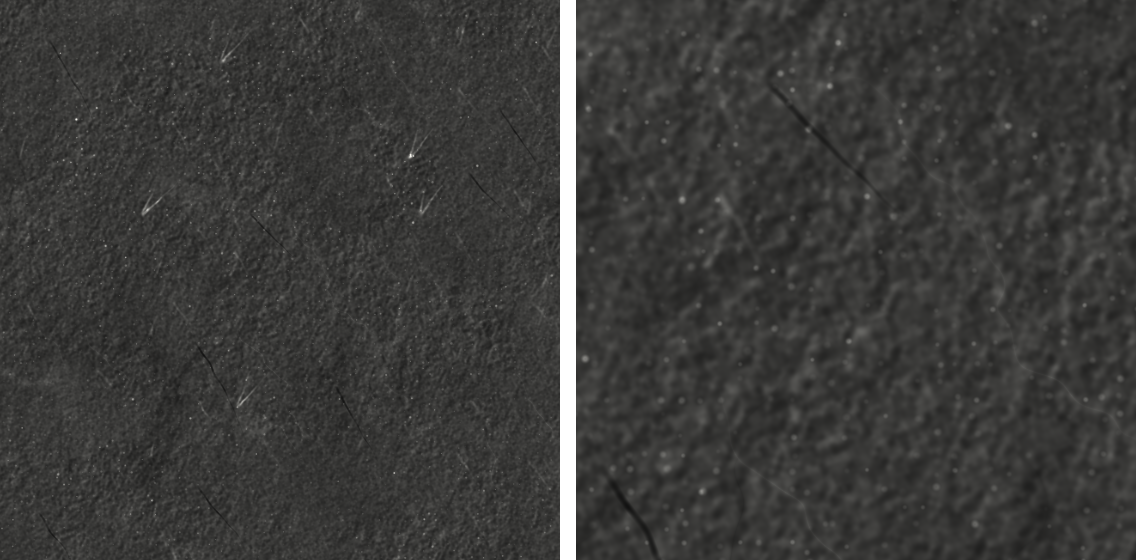
Left, the full canvas; right, a detail of the centre.
This texture is drawn by a WebGL 1 fragment shader. Its source:

```glsl
precision highp float;

uniform vec2 u_resolution;

const vec3 SLATE = vec3(0.216, 0.215, 0.209);
const vec2 LIGHT_STEP = vec2(-0.0024, 0.0016);
const float FINE_FREQ = 165.0;
const float RELIEF = 0.50;
const float GRAIN_FREQ = 260.0;
const float GRAIN = 0.32;
const float MOTTLE_FREQ = 115.0;
const float MOTTLE = 0.20;
const float CLOUDS = 0.27;
const float CREASES = 0.24;
const float CRACK_ANGLE = -0.96;
const float VEIN_ANGLE = 0.84;
const float BRANCH_ANGLE = 1.22;
const float WRINKLE_ANGLE = 1.40;
const float CRACK_DEPTH = 0.75;
const float VEIN_GLOW = 0.95;
const float STREAK_GLOW = 0.42;
const float PALE_CELLS = 92.0;
const float PALE_GLOW = 0.55;
const float SPECK_CELLS = 60.0;
const float SPECK_GLOW = 0.95;

float hash(vec2 p) {
  vec3 q = fract(p.xyx * 0.1031);
  q += dot(q, q.yzx + 33.33);
  return fract((q.x + q.y) * q.z);
}

vec2 hash2(vec2 p) {
  return vec2(hash(p + 11.0), hash(p + 47.0));
}

float noise(vec2 p) {
  vec2 i = floor(p);
  vec2 f = fract(p);
  f = f * f * (3.0 - 2.0 * f);
  return mix(mix(hash(i), hash(i + vec2(1.0, 0.0)), f.x),
             mix(hash(i + vec2(0.0, 1.0)), hash(i + 1.0), f.x), f.y);
}

vec2 rotate(vec2 p, float angle) {
  float c = cos(angle);
  float s = sin(angle);
  return vec2(c * p.x + s * p.y, c * p.y - s * p.x);
}

// Rough stone surface, from small pits to broader lumps
float height(vec2 p) {
  return noise(rotate(p, 0.35) * FINE_FREQ)
       + 0.9 * noise(rotate(p, 0.9) * FINE_FREQ * 0.5 + 31.0)
       + 1.2 * noise(rotate(p, BRANCH_ANGLE) * FINE_FREQ * vec2(0.18, 0.28) + 71.0);
}

// Thin ridges stretched along one direction, in patches
float creases(vec2 p, float angle, float seed) {
  vec2 q = rotate(p, angle) * vec2(6.0, 22.0) + seed;
  q.y += 0.9 * noise(p * 22.0 + seed) + 0.3 * noise(p * 60.0 + seed);
  float ridge = 1.0 - abs(2.0 * noise(q) - 1.0);
  float patches = smoothstep(0.45, 0.8, noise(p * 6.0 + seed));
  return pow(ridge, 8.0) * patches;
}

// Scattered strokes that start sharp, then thin out towards their far end
float strokes(vec2 p, float cells, float angle, float len, float width, float share, float seed) {
  float total = 0.0;
  vec2 home = floor(p * cells);
  float wobble = 0.005 * (noise(p * 40.0 + seed) - 0.5);
  for (int y = -1; y <= 1; y++) {
    for (int x = -1; x <= 1; x++) {
      vec2 cell = home + vec2(float(x), float(y));
      vec2 key = cell + seed;
      vec2 start = (cell + 0.2 + 0.6 * hash2(key)) / cells;
      vec2 shape = hash2(key + 83.0) - 0.5;
      vec2 q = rotate(p - start, angle + 0.2 * shape.x);
      float t = q.x / (len * (0.85 + 0.4 * shape.y));
      q.y += len * 0.2 * shape.y * t * t + wobble;
      float edge = max(width * (1.0 - 0.5 * clamp(t, 0.0, 1.0)), 1.0 / u_resolution.y);
      float fade = smoothstep(0.0, 0.12, t) * (1.0 - smoothstep(0.15, 1.0, t));
      float line = 1.0 - smoothstep(0.0, edge, abs(q.y));
      total += line * fade * step(hash(key + 29.0), share);
    }
  }
  return total * (0.3 + 1.0 * noise(p * 85.0 + seed));
}

// Scattered bright mineral points
float specks(vec2 p, float cells, float share, float smallest, float largest) {
  vec2 q = p * cells;
  vec2 cell = floor(q);
  vec2 center = 0.32 + 0.36 * hash2(cell + 150.0);
  float size = mix(smallest, largest, hash(cell + 211.0));
  float glow = hash(cell + 307.0);
  float spot = 1.0 - smoothstep(size * 0.2, size, length(fract(q) - center));
  return spot * (0.2 + 0.8 * glow * glow) * step(hash(cell + 401.0), share);
}

void main() {
  vec2 p = gl_FragCoord.xy / u_resolution.y;

  // Lit relief in rough and smooth patches, grain and broad tone
  float patches = smoothstep(0.2, 0.8, 0.6 * noise(p * 7.0 + 19.0) + 0.4 * noise(p * 16.0 + 37.0));
  float roughness = 0.65 + 0.7 * patches;
  float tone = RELIEF * roughness * (height(p) - height(p + LIGHT_STEP));
  tone += GRAIN * (noise(rotate(p, 0.5) * GRAIN_FREQ + 5.0) - 0.5);
  tone += MOTTLE * roughness * (noise(rotate(p, 1.1) * MOTTLE_FREQ + 8.0) - 0.5);
  tone += CLOUDS * (0.5 * noise(p * 5.0 + 3.0) + 0.5 * noise(p * 13.0 + 9.0) - 0.5);

  // Soft creases and faint streaks
  tone += CREASES * creases(p, CRACK_ANGLE, 13.0);
  tone -= CREASES * creases(p, WRINKLE_ANGLE, 57.0);
  tone += STREAK_GLOW * strokes(p, 8.0, CRACK_ANGLE, 0.10, 0.005, 0.4, 120.0);
  tone += STREAK_GLOW * strokes(p, 9.0, BRANCH_ANGLE, 0.075, 0.005, 0.4, 170.0);

  // Dark cracks and forked pale veins
  tone -= CRACK_DEPTH * strokes(p, 4.0, CRACK_ANGLE, 0.21, 0.0032, 0.45, 230.0);
  float veins = strokes(p, 6.0, VEIN_ANGLE, 0.13, 0.0046, 0.14, 290.0)
              + 0.7 * strokes(p, 6.0, BRANCH_ANGLE, 0.13, 0.0046, 0.14, 290.0);
  tone += VEIN_GLOW * min(veins, 1.0);

  // Pale grains and a few bright points
  tone += PALE_GLOW * roughness * specks(p, PALE_CELLS, 0.32, 0.16, 0.32);
  tone += SPECK_GLOW * specks(p + 0.37, SPECK_CELLS, 0.05, 0.14, 0.24);

  gl_FragColor = vec4(SLATE * exp(tone), 1.0);
}
```
